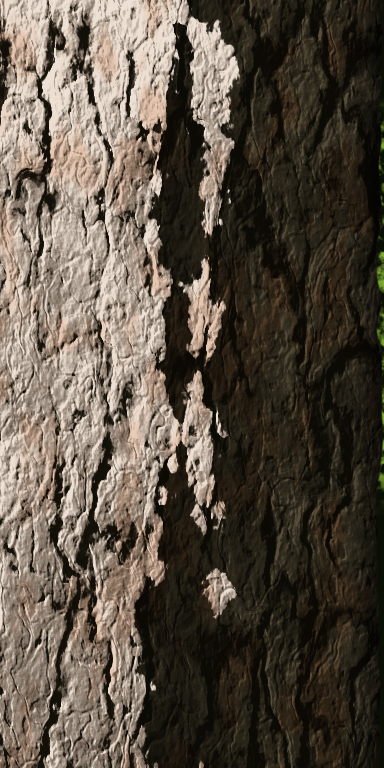
A WebGL 1 fragment shader for this texture:

```glsl
precision highp float;
// Rugged pine bark, sunlit on the left and in deep shade on the right.
uniform vec2 u_resolution;

float hash(vec2 p) {
  vec3 q = fract(p.xyx * vec3(0.1031, 0.1030, 0.0973));
  q += dot(q, q.yzx + 33.33);
  return fract((q.x + q.y) * q.z);
}

float noise(vec2 p) {
  vec2 i = floor(p), f = fract(p);
  f = f * f * (3.0 - 2.0 * f);
  return mix(mix(hash(i), hash(i + vec2(1, 0)), f.x),
             mix(hash(i + vec2(0, 1)), hash(i + vec2(1, 1)), f.x), f.y);
}

float fbm(vec2 p) {
  float sum = 0.0, amp = 0.533;
  for (int i = 0; i < 4; i++) {
    sum += amp * noise(p);
    p = mat2(1.7, 0.9, -0.9, 1.7) * p + 17.3;
    amp *= 0.5;
  }
  return sum;
}

// Gap between the two nearest cell centres: zero along the cracks.
float cellGap(vec2 p) {
  vec2 cell = floor(p);
  float nearest = 9.0, second = 9.0;
  for (int y = -1; y <= 1; y++) {
    for (int x = -1; x <= 1; x++) {
      vec2 c = cell + vec2(x, y);
      float d = length(c + vec2(hash(c + 3.1), hash(c + 57.7)) - p);
      second = min(second, max(nearest, d));
      nearest = min(nearest, d);
    }
  }
  return second - nearest;
}

// Relief: tall plates with broken cracks, small scales, stepped flakes and grit.
float barkHeight(vec2 p) {
  vec2 bend = vec2(fbm(p * vec2(8, 5) + 4.0), fbm(p * vec2(9, 6) + 41.0)) - 0.5;
  float fray = fbm(p * vec2(38, 24) + 11.0) - 0.5;
  vec2 w = p + bend * vec2(0.13, 0.24) + fray * vec2(0.035, 0.06);
  float depth = smoothstep(0.34, 0.58, fbm(p * vec2(9, 4) + 63.0));
  float plate = mix(1.0, smoothstep(0.0, 0.26, cellGap(w * vec2(7.6, 2.0) + 5.0)), 0.25 + 0.75 * depth);
  float scales = smoothstep(0.0, 0.22, cellGap(w * vec2(19, 7.5) + 31.0));
  float level = 9.0 * fbm(w * vec2(20, 8) + 23.0);
  float flakes = (floor(level) + smoothstep(0.5, 1.0, fract(level))) / 9.0;
  float pits = smoothstep(0.28, 0.45, fbm(p * vec2(46, 25) + 7.0));
  float grit = fbm(p * vec2(80, 50));
  return 0.4 * plate + 0.1 * scales + 0.5 * flakes + 0.13 * pits + 0.22 * grit - 0.11;
}

// Sunlit area: a ragged left side and a broken streak beside it.
float sunMask(vec2 p, float h) {
  float down = 2.0 - p.y;
  float ragged = 0.12 * (fbm(p * vec2(11, 7) + 70.0) - 0.5) + 0.09 * (h - 0.75)
               + 0.08 * (fbm(p * vec2(36, 24) + 15.0) - 0.5);
  float border = 0.435 + 0.02 * sin(down * 7.0 + 0.3)
               - 0.08 * smoothstep(1.5, 1.62, down);
  float side = border - p.x + ragged;
  float path = 0.54 + 0.03 * cos(5.24 * (down - 0.38)) - 0.06 * exp(-8.0 * down);
  float width = 0.036 + 0.025 * (noise(vec2(down * 9.0, 8.0)) - 0.5);
  width -= 0.08 * exp(-pow((down - 0.63) / 0.07, 2.0)) + 0.08 * smoothstep(1.3, 1.65, down);
  float streak = width - abs(p.x - path) + ragged;
  return smoothstep(-0.006, 0.006, max(side, streak));
}

void main() {
  vec2 p = gl_FragCoord.xy / u_resolution.x;
  p.y = gl_FragCoord.y / u_resolution.y * 2.0;
  float down = 2.0 - p.y;
  vec2 toSun = vec2(-0.8, 0.6);

  // Slope towards the sun and short cast shadows.
  float h = barkHeight(p);
  float slope = h - barkHeight(p + toSun * 0.005);
  float blocked = 0.0;
  for (int i = 1; i <= 4; i++) {
    float t = float(i);
    blocked = max(blocked, barkHeight(p + toSun * 0.009 * t) - h - 0.055 * t);
  }
  float shadow = smoothstep(0.05, 0.18, blocked);
  float crack = smoothstep(0.28, 0.56, h);
  float rust = smoothstep(0.46, 0.7, fbm(p * vec2(15, 7) + 90.0));

  // Bark in the sun.
  float glow = 0.64 + 2.7 * slope + 0.6 * (h - 0.75);
  glow += 0.16 * (1.0 - smoothstep(0.1, 0.6, down)) - 0.16 * smoothstep(1.2, 1.9, down);
  glow += 0.3 * (fbm(p * vec2(9, 4) + 130.0) - 0.5);
  glow *= crack * (1.0 - 0.8 * shadow);
  vec3 sunny = mix(vec3(0.07, 0.06, 0.03), vec3(0.53, 0.47, 0.415), smoothstep(0.0, 0.55, glow));
  sunny = mix(sunny, vec3(0.93, 0.88, 0.83), smoothstep(0.45, 1.0, glow));
  sunny *= mix(vec3(1.0), vec3(0.97, 0.89, 0.84), rust);

  // Bark in the shade, fading out around the trunk.
  float dim = 0.5 + 1.9 * slope + 0.9 * (h - 0.75);
  dim *= mix(0.72, 1.05, smoothstep(0.45, 0.72, p.x)) * (1.0 - 0.4 * shadow);
  vec3 shady = mix(vec3(0.045, 0.038, 0.02), vec3(0.18, 0.16, 0.11), smoothstep(0.12, 0.74, dim));
  shady += vec3(0.16, 0.145, 0.12) * smoothstep(0.62, 1.0, dim);
  shady *= mix(vec3(1.0), vec3(1.08, 0.92, 0.83), rust);
  shady *= 1.0 - 0.6 * smoothstep(0.9, 1.0, p.x);

  vec3 color = mix(shady, sunny, sunMask(p, h));

  // Sliver of leaves behind the right edge.
  float leaf = fbm(p * 45.0);
  float edge = 0.988 + 0.02 * (noise(vec2(p.y * 14.0, 2.0)) - 0.5);
  float behind = smoothstep(-0.003, 0.003, p.x - edge);
  float gap = smoothstep(0.25, 0.32, down) * (1.0 - smoothstep(1.2, 1.35, down));
  vec3 leaves = mix(vec3(0.04, 0.06, 0.02), vec3(0.5, 0.68, 0.2), gap * smoothstep(0.35, 0.7, leaf));
  gl_FragColor = vec4(mix(color, leaves, behind), 1.0);
}
```
